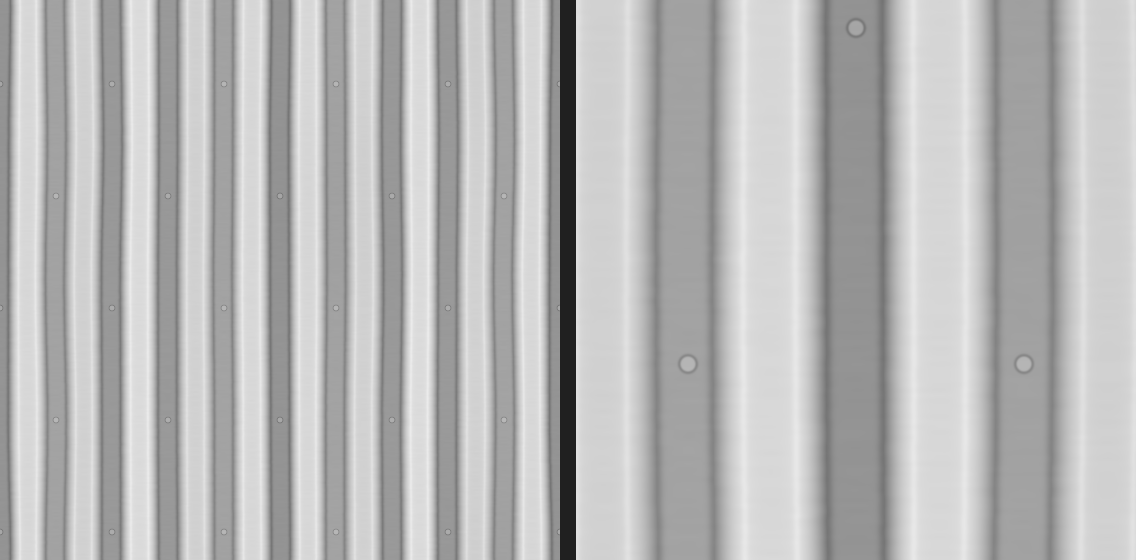
Left: the whole. Right: its middle third, enlarged.
This texture is drawn by a three.js fragment shader. Its source:

```glsl
// Corrugated grey metal sheet: ten raised upright ribs with staggered rivets.
// A shaded profile runs from each valley centre to the rib top; wrapping noise
// bends the folds slightly and adds a faint brushed grain.

varying vec2 vUv;

const float RIBS = 10.0;
const float RIVET_ROWS = 5.0;
const float TONE_CYCLE = 5.0;    // ribs after which the sheet tones recur
const float FOLD = 0.170;        // valley edge, in rib periods
const float CREST = 0.348;       // bright shoulder of the rib
const float RIVET_RADIUS = 0.0052;

float hash(vec2 p) {
  vec3 q = fract(vec3(p.xyx) * 0.1031);
  q += dot(q, q.yzx + 33.33);
  return fract((q.x + q.y) * q.z);
}

// Value noise from -1 to 1 that wraps after "cells" cells
float wrapNoise(vec2 uv, vec2 cells) {
  vec2 p = uv * cells;
  vec2 i = floor(p);
  vec2 f = fract(p);
  f = f * f * (3.0 - 2.0 * f);
  float a = hash(mod(i, cells));
  float b = hash(mod(i + vec2(1.0, 0.0), cells));
  float c = hash(mod(i + vec2(0.0, 1.0), cells));
  float d = hash(mod(i + vec2(1.0, 1.0), cells));
  return mix(mix(a, b, f.x), mix(c, d, f.x), f.y) * 2.0 - 1.0;
}

float bump(float x, float centre, float width) {
  float t = (x - centre) / width;
  return exp(-t * t);
}

float sheetWave(float index) {
  return cos(12.566371 * index / TONE_CYCLE);
}

// Brightness of the folded sheet at x, measured in rib periods
float sheetTone(float x) {
  float valleyIndex = floor(x + 0.5);
  float fromValley = abs(x - valleyIndex);
  float valley = 0.607 - 0.032 * sheetWave(valleyIndex);
  float rib = 0.832 + 0.022 * sheetWave(floor(x) + 0.5);

  // Dark crease, curved flank, then flat top
  float crease = 0.115 * bump(min(fromValley, FOLD), FOLD, 0.034);
  float rise = clamp((fromValley - FOLD) / (CREST - FOLD), 0.0, 1.0);
  float flank = 1.0 - (1.0 - rise) * (1.0 - rise);
  float tone = mix(valley - crease, rib, flank);

  // Shoulder glint with a softer halo
  tone += 0.040 * bump(fromValley, CREST, 0.022);
  return tone + 0.020 * bump(fromValley, CREST, 0.060);
}

// Offset from the nearest rivet; odd valleys use the odd rows
vec2 rivetOffset(vec2 uv, out float present) {
  vec2 grid = vec2(uv.x * RIBS + 0.5, uv.y * RIVET_ROWS + 0.25);
  vec2 cell = floor(grid);
  float row = mod(cell.y, RIVET_ROWS);
  present = 1.0 - mod(cell.x + row, 2.0);
  return (fract(grid) - 0.5) / vec2(RIBS, RIVET_ROWS);
}

float addRivet(float tone, vec2 uv) {
  float present;
  float dist = length(rivetOffset(uv, present));
  float rim = bump(dist, RIVET_RADIUS, 0.0010);
  float head = 1.0 - smoothstep(RIVET_RADIUS - 0.0016, RIVET_RADIUS, dist);
  float raised = mix(tone, tone + 0.075, head);
  return mix(tone, raised - 0.10 * rim, present);
}

void main() {
  // Slow bends and tiny ripples along the folds
  float bend = 0.0024 * wrapNoise(vUv, vec2(10.0, 4.0));
  bend += 0.0003 * wrapNoise(vUv, vec2(40.0, 160.0));
  float tone = sheetTone((vUv.x + bend) * RIBS);

  // Broad tint drift and brushed grain
  tone += 0.006 * wrapNoise(vUv + 0.37, vec2(5.0, 3.0));
  tone += 0.005 * wrapNoise(vUv, vec2(60.0, 320.0));

  tone = addRivet(tone, vUv);
  gl_FragColor = vec4(vec3(tone), 1.0);
}
```
